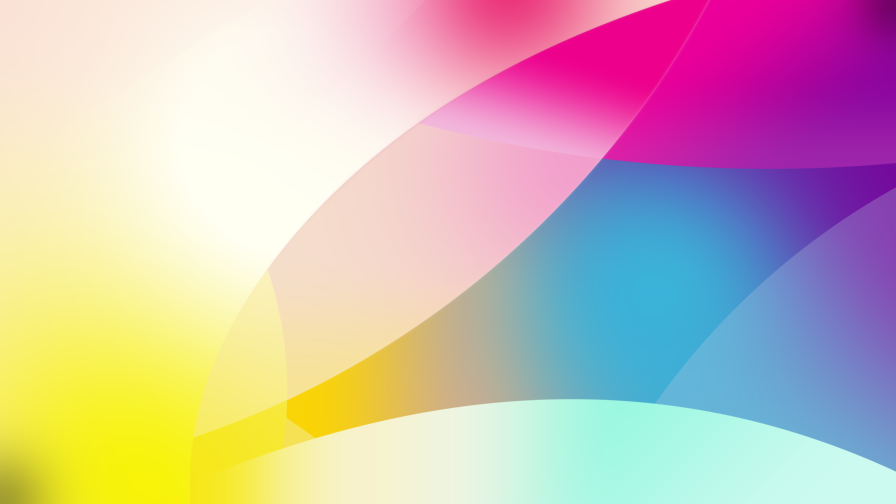
A WebGL 1 fragment shader for this background:

```glsl
precision highp float;
uniform vec2 u_resolution;

// Soft round falloff, 1 at the centre
float glow(vec2 p, vec2 center, float radius) {
  vec2 d = (p - center) / radius;
  return exp(-dot(d, d));
}

// Antialiased coverage, 1 where the distance is positive
float cover(float d) {
  float w = 0.8 / u_resolution.y;
  return smoothstep(-w, w, d);
}

// Positive inside the circle
float disc(vec2 p, vec2 center, float radius) {
  return radius - length(p - center);
}

float rim(float d) {
  return exp(-abs(d) / 0.0018);
}

vec3 backdrop(vec2 p) {
  vec3 c = mix(vec3(0.98, 0.93, 0.78), vec3(0.98, 0.88, 0.82), smoothstep(0.45, 1.0, p.y));
  c = mix(c, vec3(0.97, 0.95, 0.0), glow(p, vec2(0.29, 0.06), 0.42));
  c = mix(c, vec3(1.0, 1.0, 0.95), min(1.0, 1.4 * glow(p, vec2(0.58, 0.72), 0.38)));
  c = mix(c, vec3(0.97, 0.84, 0.9), 0.8 * glow(p, vec2(0.79, 0.98), 0.2));
  c = mix(c, vec3(0.92, 0.2, 0.48), glow(p, vec2(1.01, 1.03), 0.2));
  // Faint slanted veils at the top
  float veil = cover(0.85 * p.y - 0.53 * p.x - 0.57) + cover(p.y - p.x - 0.155);
  return mix(c, vec3(0.98, 0.88, 0.88), 0.1 * veil * smoothstep(0.65, 0.9, p.y));
}

vec3 magentaField(vec2 p) {
  vec3 c = mix(vec3(0.92, 0.0, 0.6), vec3(0.55, 0.02, 0.62), smoothstep(0.25, 0.8, p.x - 1.2 * p.y));
  return mix(c, vec3(0.85, 0.6, 0.85), 0.22 * (1.0 - smoothstep(0.66, 0.85, p.y)));
}

vec3 blueField(vec2 p) {
  vec3 blue = vec3(0.23, 0.7, 0.85);
  vec3 c = mix(vec3(0.98, 0.83, 0.02), vec3(0.87, 0.68, 0.52), smoothstep(0.6, 0.95, p.x));
  c = mix(c, vec3(0.3, 0.65, 0.8), smoothstep(0.95, 1.35, p.x));
  c = mix(c, vec3(0.47, 0.0, 0.6), smoothstep(1.0, 1.6, 0.6 * p.x + p.y));
  return mix(c, blue, glow(p, vec2(1.3, 0.42), 0.31));
}

vec3 petalTop(vec2 p) {
  return mix(vec3(0.95, 0.72, 0.86), vec3(0.93, 0.0, 0.55), smoothstep(1.0, 1.23, p.y + 0.3 * p.x));
}

vec3 petalBody(vec2 p) {
  vec3 c = mix(vec3(0.97, 0.89, 0.58), vec3(0.96, 0.87, 0.8), smoothstep(0.2, 0.5, p.y));
  return mix(c, vec3(0.95, 0.62, 0.8), glow(p, vec2(1.17, 0.69), 0.3));
}

vec3 hillColor(vec2 p) {
  vec3 c = mix(vec3(0.97, 0.93, 0.25), vec3(0.97, 0.95, 0.8), smoothstep(0.38, 0.72, p.x));
  c = mix(c, vec3(0.93, 0.96, 0.89), smoothstep(0.7, 0.95, p.x));
  c = mix(c, vec3(0.6, 0.97, 0.88), smoothstep(0.88, 1.25, p.x));
  return mix(c, vec3(0.8, 0.98, 0.94), smoothstep(0.95, 1.65, p.x - p.y));
}

void main() {
  vec2 p = gl_FragCoord.xy / u_resolution.y;

  // Signed distances of the overlapping curves
  float t = max(0.0, (p.y - 0.046) / 0.954);
  float slope = 1.66 * t + 1.36 * pow(t, 7.0);
  float sweep = (p.x - 0.377 - 0.954 * (0.83 * t * t + 0.17 * pow(t, 8.0))) / sqrt(1.0 + slope * slope);
  float petal = disc(p, vec2(-0.203, 1.861), 1.826);
  float canopy = disc(p, vec2(1.528, 3.396), 2.731);
  float corner = disc(p, vec2(2.479, -0.634), 1.444);
  float lens = disc(p, vec2(-0.194, 0.225), 0.764);
  float h = p.x - 1.134;
  float hill = 0.208 - 0.321 * h * h - 0.04 * h * h * h - p.y;

  // Fields right of the petal
  vec3 back = backdrop(p);
  vec3 inner = blueField(p);
  inner = mix(inner, vec3(0.75, 0.8, 0.9), 0.27 * cover(corner));
  inner = mix(inner, vec3(0.96, 0.91, 0.5), 0.65 * cover(0.57 - 0.7 * (p.x - 0.57) - 0.4 - p.y) * cover(0.66 - p.x));
  inner = mix(inner, magentaField(p), cover(canopy));

  // Petal and the pale lens at its tip
  vec3 leaf = mix(petalBody(p), petalTop(p), cover(canopy));
  inner = mix(inner, leaf, cover(petal));
  inner = mix(inner, vec3(0.98, 0.9, 0.92), 0.2 * rim(petal));
  vec3 tip = mix(mix(back, vec3(0.96, 0.88, 0.1), 0.6), mix(back, vec3(0.97, 0.9, 0.6), 0.5), cover(petal));
  inner = mix(inner, tip, cover(lens));

  // Sweep over the backdrop, then the hill in front
  vec3 color = mix(back, inner, cover(sweep));
  color = mix(color, vec3(0.85, 0.5, 0.6), 0.25 * rim(sweep) * smoothstep(0.4, 0.7, p.y));
  color = mix(color, hillColor(p), cover(hill) * smoothstep(0.37, 0.58, p.x));

  // Shaded corners
  float shade = glow(p, vec2(0.0), 0.1) + glow(p, vec2(u_resolution.x / u_resolution.y, 1.0), 0.08);
  gl_FragColor = vec4(color * (1.0 - 0.35 * shade), 1.0);
}
```
